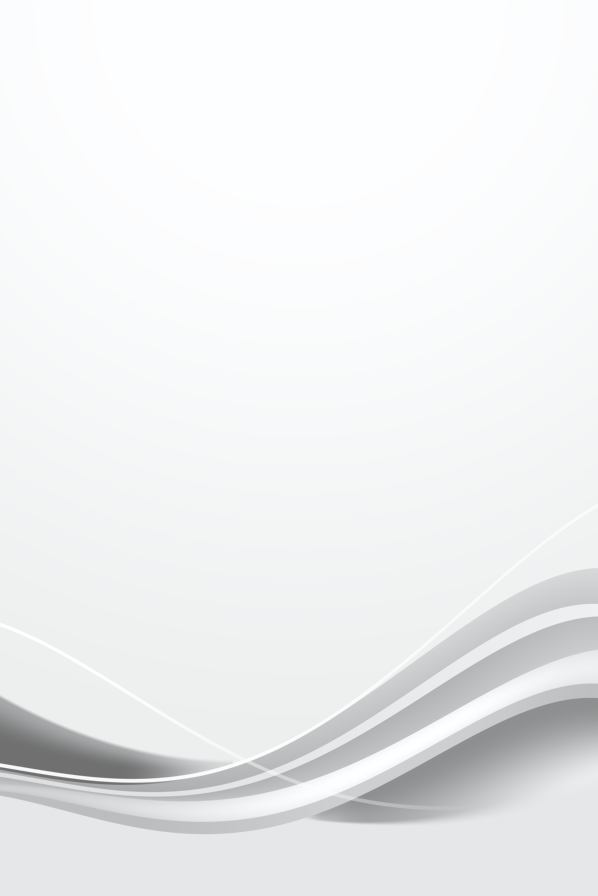
Give the GLSL for this background, as a WebGL 1 fragment shader.

```glsl
precision highp float;
// Pale backdrop with silver ribbons sweeping across the bottom and two thin light arcs.

uniform vec2 u_resolution;

// Heights of a curve at x = 0, 1/4, 1/2, 3/4 and 1
struct Curve { float a, b, c, d, e; };

// Ribbon edges, from the top one down
const Curve CREST       = Curve(0.141, 0.125, 0.177, 0.289, 0.366);
const Curve STRIPE_TOP  = Curve(0.138, 0.116, 0.154, 0.257, 0.326);
const Curve STRIPE_BASE = Curve(0.133, 0.111, 0.145, 0.241, 0.312);
const Curve GLOSS_TOP   = Curve(0.125, 0.107, 0.125, 0.203, 0.275);
const Curve GLOSS_BASE  = Curve(0.117, 0.087, 0.099, 0.178, 0.237);
const Curve HEM         = Curve(0.112, 0.074, 0.085, 0.164, 0.221);

// Thin light arcs
const Curve RISING_ARC  = Curve(0.146, 0.129, 0.178, 0.303, 0.436);
const Curve FALLING_ARC = Curve(0.303, 0.212, 0.126, 0.098, 0.110);
const float ARC_WIDTH = 0.0042;

const vec3 SKY_TOP = vec3(0.993, 0.996, 1.0);
const vec3 SKY_LOW = vec3(0.925, 0.930, 0.930);
const vec3 FLOOR   = vec3(0.902, 0.906, 0.914);
const vec3 SILVER  = vec3(0.995, 1.0, 1.006);
const float LEAF_LENGTH = 0.39;

// Quartic through the five heights, by forward differences
float height(Curve k, float x) {
  float t = 4.0 * x;
  float d1 = k.b - k.a;
  float d2 = k.c - 2.0 * k.b + k.a;
  float d3 = k.d - 3.0 * (k.c - k.b) - k.a;
  float d4 = k.e - 4.0 * (k.d + k.b) + 6.0 * k.c + k.a;
  return k.a + t * (d1 + (t - 1.0) / 2.0 * (d2 + (t - 2.0) / 3.0
       * (d3 + (t - 3.0) / 4.0 * d4)));
}

// Coverage of the area below an edge
float below(float y, float edge, float soft) {
  return 1.0 - smoothstep(edge - soft, edge + soft, y);
}

// Coverage of a thin stroke
float stroke(float y, float center, float width, float soft) {
  return 1.0 - smoothstep(width * 0.5 - soft, width * 0.5 + soft, abs(y - center));
}

void main() {
  vec2 uv = gl_FragCoord.xy / u_resolution;
  float x = uv.x;
  float y = uv.y;
  float soft = 0.8 / u_resolution.y;

  float crest      = height(CREST, x);
  float stripeTop  = height(STRIPE_TOP, x);
  float stripeBase = height(STRIPE_BASE, x);
  float glossTop   = height(GLOSS_TOP, x);
  float glossBase  = height(GLOSS_BASE, x);
  float hem        = height(HEM, x);
  float rising     = height(RISING_ARC, x);
  float falling    = height(FALLING_ARC, x);

  // Backdrop, darkening away from the top centre
  float away = length(vec2((x - 0.5) * 0.667, 1.0 - y));
  vec3 color = mix(SKY_TOP, SKY_LOW, smoothstep(0.15, 0.95, away));

  // Dark leaf at the left
  float along = clamp(x / LEAF_LENGTH, 0.0, 1.0);
  float leafTop = 0.223 - 0.073 * along * (2.0 - along);
  float leafDepth = clamp((y - rising) / max(leafTop - rising, 0.001), 0.0, 1.0);
  float leafShade = mix(0.44, 0.66, smoothstep(0.35, 1.0, leafDepth));
  leafShade = mix(leafShade, 0.85, smoothstep(0.5, 1.0, along));
  float leaf = below(y, leafTop, soft + 0.002) * step(x, LEAF_LENGTH);
  color = mix(color, SILVER * leafShade, leaf);

  // Upper grey ribbon
  float across = clamp((y - stripeTop) / (crest - stripeTop), 0.0, 1.0);
  float shade = mix(0.66, 0.78, smoothstep(0.1, 0.8, x)) + 0.07 * across * x;
  color = mix(color, SILVER * shade, below(y, crest, soft));

  // Narrow light stripe
  color = mix(color, SILVER * mix(0.87, 0.94, x), below(y, stripeTop, soft));

  // Middle grey ribbon
  across = clamp((y - glossTop) / (stripeBase - glossTop), 0.0, 1.0);
  shade = mix(0.76, 0.70, across) + 0.04 * smoothstep(0.7, 1.0, x);
  color = mix(color, SILVER * shade, below(y, stripeBase, soft));

  // Wide glossy ribbon
  across = clamp((y - glossBase) / (glossTop - glossBase), 0.0, 1.0);
  shade = mix(0.78, 0.96, smoothstep(0.0, 0.6, x)) - 0.06 * smoothstep(0.75, 1.0, x);
  shade += 0.04 * sin(3.14159 * across);
  color = mix(color, SILVER * shade, below(y, glossTop, soft));

  // Thin lower ribbon, then the floor
  shade = 0.74 + 0.07 * smoothstep(0.2, 0.6, x) - 0.06 * smoothstep(0.75, 1.0, x);
  color = mix(color, SILVER * shade, below(y, glossBase, soft));
  color = mix(color, FLOOR, below(y, hem, soft));

  // Shadow under the right sweep, melting into the floor
  float shadowBase = 0.081 + 0.36 * (x - 0.63) * (x - 0.63);
  float depth = clamp((y - shadowBase) / max(hem - shadowBase, 0.001), 0.0, 1.0);
  float lowShade = mix(0.64, 0.93, smoothstep(0.58, 1.0, x));
  shade = mix(lowShade, 0.56, smoothstep(0.0, 0.95, depth));
  shade += 0.12 * (1.0 - smoothstep(0.51, 0.62, x));
  float melt = soft + mix(0.001, 0.014, smoothstep(0.55, 1.0, x));
  float shadow = below(y, hem, soft) * (1.0 - below(y, shadowBase, melt));
  color = mix(color, SILVER * shade, shadow * smoothstep(0.50, 0.54, x));

  // Light arcs
  float risingGlow = mix(0.95, 0.6, smoothstep(0.3, 0.9, x));
  color = mix(color, vec3(1.0), risingGlow * stroke(y, rising, ARC_WIDTH, soft));
  float fallingGlow = mix(0.95, 0.35, smoothstep(0.1, 0.55, x))
                    * (1.0 - smoothstep(0.6, 0.82, x));
  color = mix(color, vec3(1.0), fallingGlow * stroke(y, falling, ARC_WIDTH, soft));

  gl_FragColor = vec4(min(color, 1.0), 1.0);
}
```
